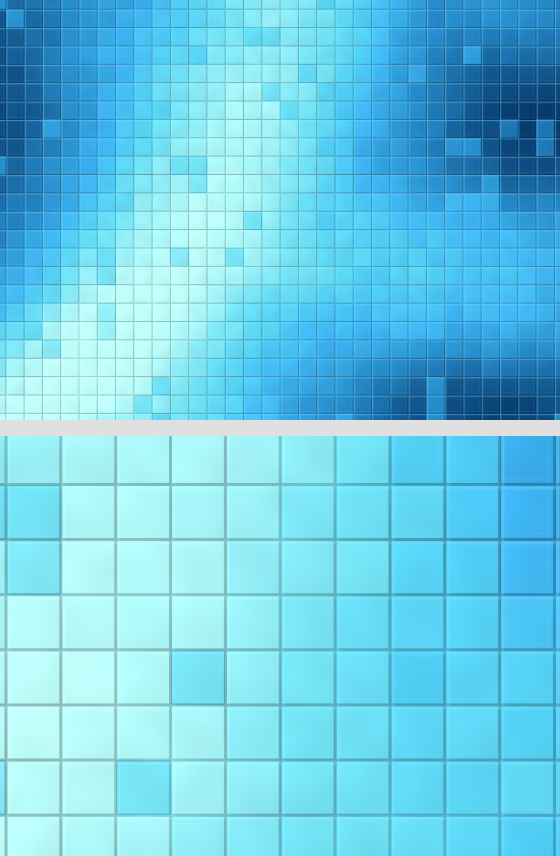
Top: the whole. Bottom: its middle third, enlarged.
A Shadertoy shader for this background:

```glsl
// Glossy blue mosaic wall: square tiles over a soft diagonal beam of light.

const vec2 TILES = vec2(30.63, 22.86);     // tiles across and down
const vec2 GRID_OFFSET = vec2(0.32, 0.36); // partial tile at left and bottom

const vec3 NAVY  = vec3(0.03, 0.23, 0.43);
const vec3 DEEP  = vec3(0.07, 0.34, 0.56);
const vec3 BLUE  = vec3(0.15, 0.55, 0.80);
const vec3 SKY   = vec3(0.25, 0.72, 0.96);
const vec3 AQUA  = vec3(0.33, 0.82, 0.96);
const vec3 CYAN  = vec3(0.45, 0.89, 0.96);
const vec3 ICE   = vec3(0.63, 0.95, 0.97);
const vec3 WHITE = vec3(0.75, 1.00, 0.98);
const vec3 SHINE = vec3(0.50, 0.88, 1.00);

float hash(vec2 p) {
    p = fract(p * vec2(0.1031, 0.1137));
    p += dot(p, p.yx + 33.33);
    return fract((p.x + p.y) * p.x * 7.31);
}

vec2 gradientAt(vec2 p) {
    float angle = 6.2832 * hash(p + 17.0);
    return vec2(cos(angle), sin(angle));
}

float gradientNoise(vec2 p) {
    vec2 i = floor(p), f = fract(p);
    vec2 u = f * f * f * (f * (f * 6.0 - 15.0) + 10.0);
    vec2 e = vec2(0.0, 1.0);
    float low  = mix(dot(gradientAt(i), f), dot(gradientAt(i + e.yx), f - e.yx), u.x);
    float high = mix(dot(gradientAt(i + e), f - e), dot(gradientAt(i + 1.0), f - 1.0), u.x);
    return mix(low, high, u.y);
}

float glow(vec2 p, vec2 center, vec2 radius) {
    vec2 d = (p - center) / radius;
    return exp(-dot(d, d));
}

// Light level over the canvas, with p from 0 to 1
float lightLevel(vec2 p) {
    float d = p.y - 0.5;
    float beamX = 0.36 + d * (0.42 + d * (0.32 * d - 0.44));
    float level = 0.42 + 0.5 * glow(p, vec2(beamX, p.y), vec2(0.2));
    level += 0.20 * glow(p, vec2(0.65, 0.36), vec2(0.35, 0.17)); // middle band
    level += 0.33 * glow(p, vec2(0.25, 0.00), vec2(0.24, 0.25)); // lower left
    level -= 0.30 * glow(p, vec2(0.00, 0.75), vec2(0.12, 0.36)); // left shade
    level -= 0.42 * glow(p, vec2(1.00, 0.70), vec2(0.24, 0.17)); // right shade
    level -= 0.36 * glow(p, vec2(0.90, 0.00), vec2(0.30, 0.15)); // lower right
    level -= 0.10 * glow(p, vec2(0.65, 1.00), vec2(0.50, 0.20)); // top shade
    return level;
}

float ramp(float a, float b, float t) {
    return clamp((t - a) / (b - a), 0.0, 1.0);
}

vec3 palette(float t) {
    vec3 c = mix(NAVY, DEEP, ramp(0.02, 0.17, t));
    c = mix(c, BLUE,  ramp(0.17, 0.34, t));
    c = mix(c, SKY,   ramp(0.34, 0.50, t));
    c = mix(c, AQUA,  ramp(0.50, 0.62, t));
    c = mix(c, CYAN,  ramp(0.62, 0.74, t));
    c = mix(c, ICE,   ramp(0.74, 0.88, t));
    return mix(c, WHITE, ramp(0.88, 1.02, t));
}

// Level of one tile: stepped light, small jitter and a few odd tiles
float tileLevel(vec2 cell, vec2 uv) {
    vec2 center = (cell + 0.5 + GRID_OFFSET) / TILES;
    float level = lightLevel(mix(center, uv, 0.3));
    level += 0.06 * gradientNoise(cell * 0.27 + 4.3);
    level += 0.05 * (hash(cell + 51.0) - 0.5);
    float odd = step(0.94, hash(cell + 7.0));
    return mix(level, 0.56, 0.45 * odd);
}

// Anti-aliased lines at distance d, for both axes at once
float lines(vec2 d, float halfWidth, vec2 pixel) {
    vec2 cover = clamp((halfWidth - abs(d)) / pixel + 0.5, 0.0, 1.0);
    return max(cover.x, cover.y);
}

void mainImage(out vec4 fragColor, in vec2 fragCoord) {
    vec2 uv = fragCoord / iResolution.xy;
    vec2 grid = uv * TILES - GRID_OFFSET;
    vec2 pixel = TILES / iResolution.xy;
    vec2 cell = floor(grid);
    vec2 seam = fract(grid + 0.5) - 0.5; // signed distance to the nearest seam

    float level = tileLevel(cell, uv);
    vec3 color = palette(level);

    // Faint gloss inside each tile
    vec2 local = fract(grid) - 0.5;
    color *= 1.0 + 0.03 * (local.y - local.x) + 0.04 * gradientNoise(grid * 1.3);

    // Inner bevel, then dark groove and bright rim
    float wear = 0.5 + 0.5 * gradientNoise(grid * 0.35 + 9.0);
    float rimGain = mix(0.40, 0.22, ramp(0.2, 0.8, level));
    float bevel = lines(abs(seam) - 0.11, 0.02, pixel);
    color = mix(color, SHINE, 0.08 * bevel * step(level, 0.85));
    float groove = lines(seam, 0.028, pixel);
    color *= 1.0 - (0.12 + 0.20 * wear) * groove;
    float rim = lines(seam - vec2(0.058, -0.058), 0.026, pixel);
    color = mix(color, max(SHINE, color * 1.1), rimGain * rim * (1.25 - 0.5 * wear));

    fragColor = vec4(clamp(color, 0.0, 1.0), 1.0);
}
```
